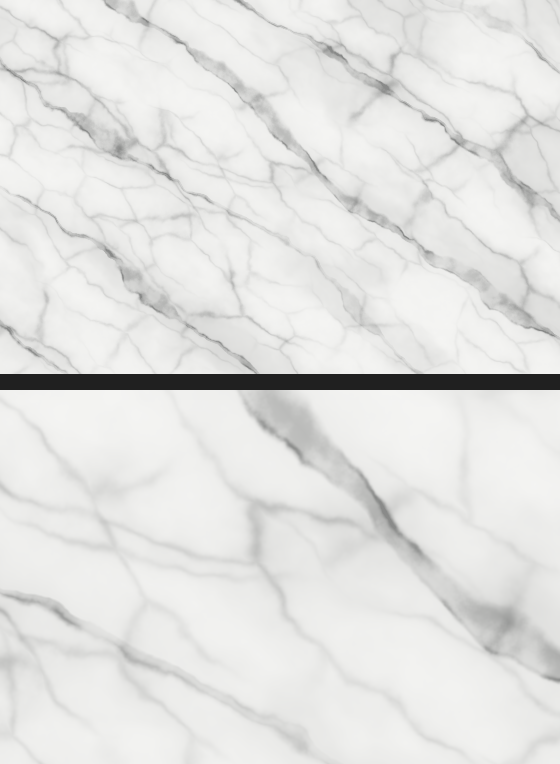
Top: the whole. Bottom: its middle third, enlarged.
This texture is drawn by a WebGL 1 fragment shader. Its source:

```glsl
precision highp float;
// White marble with grey veins falling from upper left to lower right.
// A row of split main veins and two stretched cell networks share one
// noise-warped space; their shade is subtracted from a softly mottled white.
uniform vec2 u_resolution;

const vec3 WHITE = vec3(0.957, 0.957, 0.950);
const vec3 SHADE_TINT = vec3(1.0, 0.99, 0.985);
const vec2 ALONG = vec2(0.8, -0.6);
const vec2 ACROSS = vec2(0.6, 0.8);
const float VEIN_START = 0.12;
const float VEIN_SPACING = 0.28;

float hash(vec2 p) {
  p = fract(p * vec2(0.1031, 0.1130));
  p += dot(p, p.yx + 33.33);
  return fract((p.x + p.y) * p.x * 17.0);
}

vec2 hash2(vec2 p) {
  return vec2(hash(p + 41.0), hash(p + 97.0));
}

float noise(vec2 p) {
  vec2 cell = floor(p);
  vec2 f = fract(p);
  f = f * f * (3.0 - 2.0 * f);
  float low = mix(hash(cell), hash(cell + vec2(1.0, 0.0)), f.x);
  float high = mix(hash(cell + vec2(0.0, 1.0)), hash(cell + 1.0), f.x);
  return mix(low, high, f.y);
}

float fbm(vec2 p) {
  float sum = 0.0;
  float amplitude = 0.5;
  for (int i = 0; i < 5; i++) {
    sum += amplitude * noise(p);
    p = mat2(1.6, 1.2, -1.2, 1.6) * p + 7.3;
    amplitude *= 0.5;
  }
  return sum;
}

// Soft line profile: 1 on the line, falling off over the given width.
float line(float d, float width) {
  return exp(-d * d / (width * width));
}

// Gap between the two nearest cell points: 0 on a cell border.
float cellBorder(vec2 p) {
  vec2 cell = floor(p);
  float nearest = 8.0;
  float second = 8.0;
  for (int y = -1; y <= 1; y++) {
    for (int x = -1; x <= 1; x++) {
      vec2 id = cell + vec2(float(x), float(y));
      float d = length(id + 0.1 + 0.8 * hash2(id) - p);
      second = min(second, max(nearest, d));
      nearest = min(nearest, d);
    }
  }
  return second - nearest;
}

// Thin, fading veinlets with a faint halo along the cell borders.
float network(vec2 p, float width, float seed) {
  float border = cellBorder(p + seed);
  float presence = smoothstep(0.25, 0.75, noise(p * 0.9 + seed));
  float halo = exp(-border / (width * 4.0));
  return presence * (0.11 * line(border, width) + 0.065 * halo);
}

// One main vein: a grey core between two dark, broken edges.
float mainVein(vec2 p, float center, float seed, float grain) {
  float bend = 0.09 * (noise(vec2(p.x * 2.2, seed)) - 0.5);
  float d = p.y - center - bend;
  float swell = smoothstep(0.3, 0.85, noise(vec2(p.x * 6.0, seed + 5.0)));
  float halfWidth = 0.004 + 0.017 * swell;
  float strength = mix(0.35, 1.0,
    smoothstep(0.2, 0.65, noise(vec2(p.x * 2.5, seed + 11.0))));
  float core = 1.0 - smoothstep(halfWidth * 0.6, halfWidth * 1.4, abs(d));
  float upper = line(d - halfWidth, 0.0032);
  float lower = line(d + halfWidth, 0.0032);
  float side = noise(vec2(p.x * 9.0, seed + 17.0));
  float edges = mix(upper, lower, smoothstep(0.3, 0.7, side));
  float halo = exp(-abs(d) / 0.035);
  return strength * (core * (0.05 + 0.12 * grain)
    + edges * (0.06 + 0.22 * grain) + 0.055 * halo);
}

void main() {
  vec2 p = gl_FragCoord.xy / u_resolution.y;

  // Warp the plane, then turn it so that x follows the veins.
  vec2 warp = vec2(fbm(p * 5.0 + 3.0), fbm(p * 5.0 + 29.0)) - 0.5;
  vec2 fineWarp = vec2(fbm(p * 22.0 + 13.0), fbm(p * 22.0 + 51.0)) - 0.5;
  vec2 q = p + 0.10 * warp + 0.022 * fineWarp;
  vec2 v = vec2(dot(q, ALONG), dot(q, ACROSS));
  float grain = smoothstep(0.25, 0.75, fbm(p * 34.0 + 71.0));

  float shade = 0.0;
  for (int i = 0; i < 6; i++) {
    float index = float(i);
    float center = VEIN_START + VEIN_SPACING * index;
    shade += mainVein(v, center, index * 23.0 + 4.0, grain);
  }
  float veinlets = network(v * vec2(3.0, 6.5) + 20.0, 0.045, 8.0)
    + 0.5 * network(v * vec2(5.5, 11.0) + 20.0, 0.065, 37.0);
  shade += veinlets * (0.65 + 0.6 * grain);

  // Broad clouds and a fine mottle in the white ground.
  float cloud = smoothstep(0.42, 0.75, fbm(v * vec2(3.5, 7.0) + 15.0));
  shade += 0.055 * cloud + 0.014 * (fbm(p * 45.0) - 0.5);

  vec3 color = WHITE - SHADE_TINT * min(shade, 0.42);
  gl_FragColor = vec4(color, 1.0);
}
```
